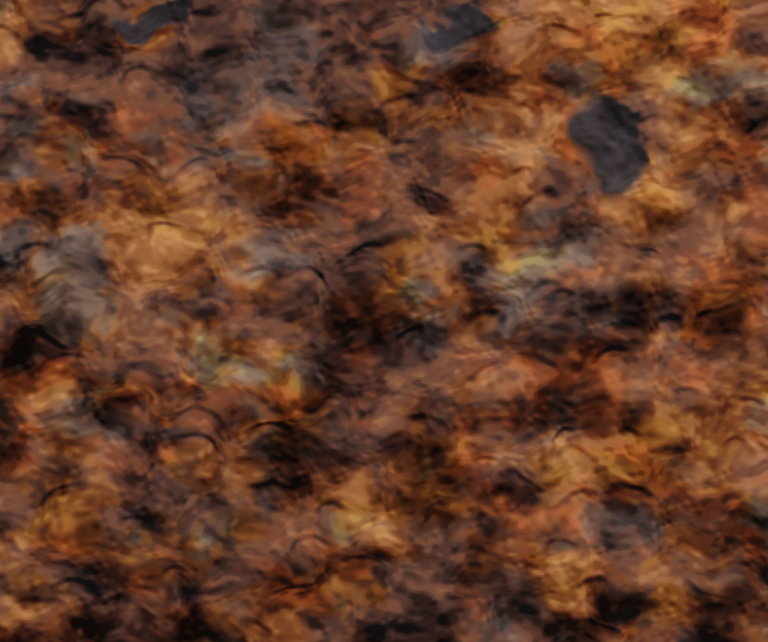
This texture is drawn by a Shadertoy shader. Its source:

```glsl
float hash(vec2 p) {
    vec3 q = fract(p.xyx * vec3(0.1031, 0.1030, 0.0973));
    q += dot(q, q.yzx + 33.33);
    return fract((q.x + q.y) * q.z);
}

float noise(vec2 p) {
    vec2 i = floor(p), f = fract(p);
    f = f * f * f * (f * (f * 6.0 - 15.0) + 10.0);
    return mix(mix(hash(i), hash(i + vec2(1, 0)), f.x),
               mix(hash(i + vec2(0, 1)), hash(i + vec2(1, 1)), f.x), f.y);
}

// Layered noise, rotated a little at each octave
float fbm(vec2 p) {
    float sum = 0.0, amp = 0.43;
    for (int i = 0; i < 4; i++) {
        sum += amp * noise(p);
        p = mat2(0.8, 0.6, -0.6, 0.8) * p * 1.93 + 17.3;
        amp *= 0.64;
    }
    return sum;
}

// Crescent pits: x is the dark upper lip, y the pale lump under it
vec2 pits(vec2 p) {
    vec2 result = vec2(0.0), cell = floor(p);
    for (int y = -1; y <= 1; y++)
    for (int x = -1; x <= 1; x++) {
        vec2 id = cell + vec2(x, y);
        float size = mix(0.15, 0.42, hash(id + 51.0));
        vec2 d = p - id - vec2(hash(id + 11.0), hash(id + 27.0));
        d.y += (hash(id + 73.0) - 0.5) * d.x;
        d.y *= 1.4;
        float r = length(d);
        float present = smoothstep(0.45, 0.9, hash(id + 95.0));
        float lip = smoothstep(0.17, 0.0, abs(r - size)) * smoothstep(-0.1, 0.9 * size, d.y);
        float lump = smoothstep(size, 0.2 * size, r);
        result = max(result, present * vec2(lip, lump));
    }
    return result;
}

// Dark slate flakes along the upper part
float flakes(vec2 p, float aspect) {
    float cover = 0.0;
    for (int i = 0; i < 3; i++) {
        float k = float(i);
        vec2 d = p - vec2(aspect * fract(0.8 + 0.4 * k), 0.77 + 0.21 * fract(0.95 * k));
        d.x += 0.3 * d.y;
        d /= mix(vec2(0.05, 0.075), vec2(0.055, 0.02), min(k, 1.0));
        cover = max(cover, smoothstep(1.2, 0.75, length(d)));
    }
    return cover;
}

vec3 rustRamp(float t) {
    vec3 c = mix(vec3(0.06, 0.03, 0.03), vec3(0.18, 0.08, 0.05), smoothstep(0.0, 0.2, t));
    c = mix(c, vec3(0.33, 0.16, 0.09), smoothstep(0.18, 0.4, t));
    c = mix(c, vec3(0.48, 0.26, 0.13), smoothstep(0.38, 0.59, t));
    c = mix(c, vec3(0.62, 0.39, 0.22), smoothstep(0.57, 0.78, t));
    return mix(c, vec3(0.76, 0.54, 0.34), smoothstep(0.76, 1.05, t));
}

vec3 patinaRamp(float t) {
    vec3 c = mix(vec3(0.07, 0.06, 0.06), vec3(0.19, 0.12, 0.11), smoothstep(0.0, 0.22, t));
    c = mix(c, vec3(0.32, 0.21, 0.18), smoothstep(0.2, 0.42, t));
    c = mix(c, vec3(0.46, 0.29, 0.22), smoothstep(0.4, 0.6, t));
    return mix(c, vec3(0.64, 0.43, 0.30), smoothstep(0.6, 0.95, t));
}

void mainImage(out vec4 fragColor, in vec2 fragCoord) {
    float aspect = iResolution.x / iResolution.y;
    vec2 p = fragCoord / iResolution.y;
    vec2 uv = vec2(p.x / aspect, p.y);

    // Gently bent, slightly flattened coordinates
    vec2 bend = vec2(noise(p * 19.0 + 4.0), noise(p * 19.0 + 61.0)) - 0.5;
    vec2 q = p * vec2(0.9, 1.15) + 0.022 * bend;

    // Broad zones: pale upper right, slate upper left, dark bottom and left edge
    float pale = smoothstep(0.5, 1.0, uv.x) * smoothstep(0.3, 0.9, uv.y);
    vec2 slateOffset = (uv - vec2(0.34, 0.9)) / vec2(0.2, 0.16);
    float slate = exp(-dot(slateOffset, slateOffset));
    float bottom = smoothstep(0.3, 0.0, uv.y + 0.06 * bend.x);
    vec2 burnOffset = (uv - vec2(0.01, 0.38)) / vec2(0.07, 0.09);
    float burn = exp(-dot(burnOffset, burnOffset));

    // Brightness from mottling, relief, grain and pits
    float height = fbm(q * 15.0);
    float relief = height - fbm((q + vec2(0.003, 0.008)) * 15.0);
    float tone = 0.525 + 1.3 * (height - 0.5) + 0.6 * relief;
    tone += 0.2 * (noise(p * 6.0 + 9.0) - 0.5);
    tone += 0.1 * (noise(p * vec2(80.0, 100.0)) - 0.5);
    tone += 0.13 * pale - 0.13 * slate - 0.13 * bottom - 0.22 * burn;
    vec2 pit = pits(q * 14.0 + 3.0);
    tone += (0.09 * pit.y - 0.3 * pit.x) * (1.0 - 0.6 * slate - 0.4 * pale);

    // Purple grey patina over orange rust
    float patinaField = fbm(q * 10.0 + 31.0) + 0.2 * slate - 0.06 * pale - 0.3 * burn;
    float patina = smoothstep(0.36, 0.64, patinaField);
    vec3 color = mix(rustRamp(tone), patinaRamp(tone), patina);

    // Blue slate stains, red embers and ochre glints
    float stain = smoothstep(0.52, 0.74, fbm(q * 10.0 + 83.0) + 0.1 * slate);
    vec3 stainColor = dot(color, vec3(0.4, 0.4, 0.2)) * vec3(0.86, 0.88, 0.95);
    color = mix(color, stainColor, 0.55 * stain);
    float ember = smoothstep(0.52, 0.72, fbm(q * 12.0 + 140.0) + 0.25 * burn);
    color *= mix(vec3(1), vec3(1.1, 0.86, 0.7), 0.6 * ember);
    float ochre = smoothstep(0.5, 0.7, fbm(q * 13.0 + 207.0)) * (1.0 - patina);
    color *= mix(vec3(1), vec3(1.02, 1.06, 0.84), ochre);

    float flake = flakes(p + 0.035 * bend + 0.06 * (height - 0.5), aspect);
    vec3 flakeColor = vec3(0.17, 0.16, 0.18) * (0.4 + 1.2 * height + 1.5 * relief);
    color = mix(color, flakeColor, 0.9 * flake);
    fragColor = vec4(clamp(color, 0.0, 1.0), 1.0);
}
```
